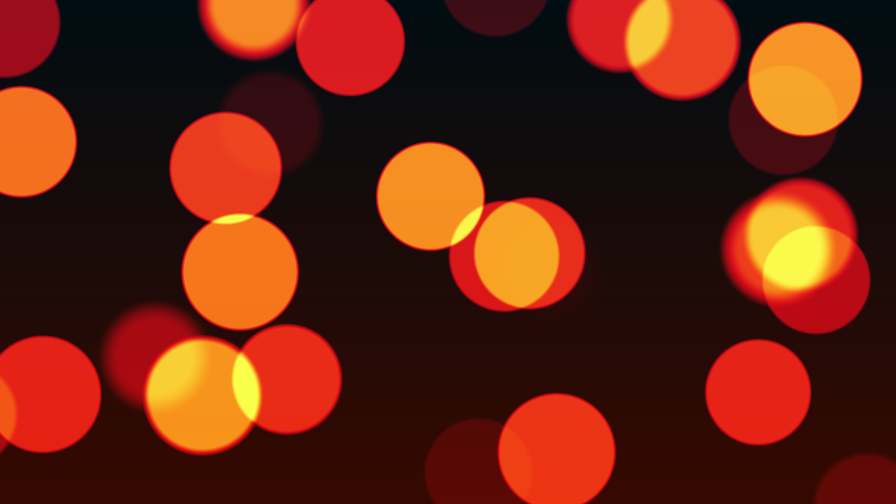
This background is drawn by a Shadertoy shader. Its source:

```glsl
vec4 hash4(float n) {
    vec4 p = fract(n * vec4(0.1031, 0.1130, 0.0973, 0.1099) + 0.37);
    p += dot(p, p.wzxy + 33.33);
    return fract((p.xxyz + p.yzzw) * p.zywx);
}

// Soft-edged lens disc, 1 inside and 0 outside
float disc(vec2 p, float radius, float blur) {
    return 1.0 - smoothstep(radius - blur, radius + 0.3 * blur, length(p));
}

// Light strength of a disc: faint, dark red, red or orange tier
float discHeat(float tier, float vary) {
    if (tier < 0.22) return mix(0.02, 0.14, vary);
    if (tier < 0.36) return mix(0.40, 0.65, vary);
    if (tier < 0.80) return mix(0.95, 1.45, vary);
    return mix(1.75, 2.10, vary);
}

// Accumulated light to colour: red, then orange, then yellow
vec3 fireRamp(float heat) {
    float glow = 1.0 - exp(-2.0 * heat);
    return vec3(0.98 * glow,
                smoothstep(0.6, 3.3, heat),
                0.08 * glow + 0.20 * smoothstep(1.8, 3.2, heat));
}

void mainImage(out vec4 fragColor, in vec2 fragCoord) {
    vec2 uv = fragCoord / iResolution.y;
    float aspect = iResolution.x / iResolution.y;
    float pixel = 1.0 / iResolution.y;

    // Discs on a strongly jittered 7 by 4 grid, reaching past the borders
    float heat = 0.0;
    for (int i = 0; i < 28; i++) {
        float id = float(i);
        vec4 rnd = hash4(id + 5.0);
        vec2 cell = vec2(mod(id, 7.0), floor(id / 7.0)) + 0.5;
        cell += (rnd.xy - 0.5) * 1.15;
        vec2 center = (cell / vec2(7.0, 4.0) - 0.5) * 1.06 + 0.5;
        center.x *= aspect;

        float radius = mix(0.105, 0.118, rnd.z);
        float blur = 1.5 * pixel + mix(0.003, 0.045, pow(rnd.w, 6.0));
        float tier = fract(id * 0.618 + 0.3);
        heat += discHeat(tier, fract(rnd.z * 7.0)) * disc(uv - center, radius, blur);
    }

    // Dark backdrop, warm below and cold above, screened with the light
    vec3 backdrop = mix(vec3(0.21, 0.035, 0.0), vec3(0.0, 0.05, 0.07), uv.y);
    vec3 color = backdrop + (1.0 - backdrop) * fireRamp(heat);
    fragColor = vec4(color, 1.0);
}
```
